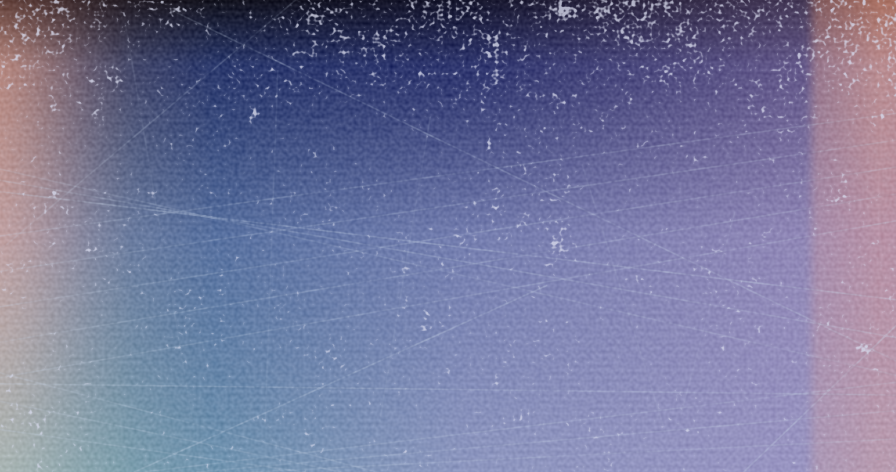
This texture is drawn by a WebGL 1 fragment shader. Its source:

```glsl
precision highp float;
// Worn woven film: a smooth field of navy, periwinkle, teal and rose light,
// built from four colour rows blended upward, then overlaid with a fine weave,
// fans of thin scratches and powdery dust that gathers along the top edge.

uniform vec2 u_resolution;

const vec2 FRAME = vec2(1.896, 1.0);

float hash(vec2 cell) {
  vec3 q = fract(vec3(cell.xyx) * 0.1031);
  q += dot(q, q.yzx + 33.33);
  return fract((q.x + q.y) * q.z);
}

float cornerSlope(vec2 cell, vec2 offset) {
  float angle = 6.2832 * hash(cell);
  return dot(vec2(cos(angle), sin(angle)), offset);
}

float gradientNoise(vec2 p) {
  vec2 i = floor(p), f = fract(p);
  vec2 s = f * f * f * (f * (f * 6.0 - 15.0) + 10.0);
  vec2 e = vec2(1.0, 0.0);
  float low = mix(cornerSlope(i, f), cornerSlope(i + e, f - e), s.x);
  float high = mix(cornerSlope(i + e.yx, f - e.yx), cornerSlope(i + 1.0, f - 1.0), s.x);
  return mix(low, high, s.y);
}

float ramp(float a, float b, float x) {
  return clamp((x - a) / (b - a), 0.0, 1.0);
}

// One horizontal run of colour with a soft band at each side.
vec3 colourRow(float x, vec3 edge, vec3 shade, vec3 deep, vec3 middle, vec3 violet, vec3 rose) {
  vec3 c = mix(edge, shade, smoothstep(-0.02, 0.16, x));
  c = mix(c, deep, ramp(0.13, 0.24, x));
  c = mix(c, middle, ramp(0.24, 0.52, x));
  c = mix(c, violet, ramp(0.52, 0.88, x));
  return mix(c, rose, 0.5 * smoothstep(0.897, 0.915, x) + 0.5 * ramp(0.89, 0.98, x));
}

vec3 lightField(vec2 uv) {
  vec3 bottom = colourRow(uv.x, vec3(0.65, 0.70, 0.68), vec3(0.45, 0.60, 0.65),
    vec3(0.39, 0.55, 0.66), vec3(0.52, 0.56, 0.73), vec3(0.57, 0.55, 0.74), vec3(0.71, 0.58, 0.66));
  vec3 centre = colourRow(uv.x, vec3(0.76, 0.61, 0.60), vec3(0.38, 0.45, 0.59),
    vec3(0.28, 0.39, 0.59), vec3(0.41, 0.45, 0.66), vec3(0.53, 0.49, 0.69), vec3(0.71, 0.54, 0.62));
  vec3 upper = colourRow(uv.x, vec3(0.72, 0.51, 0.46), vec3(0.22, 0.23, 0.36),
    vec3(0.09, 0.15, 0.37), vec3(0.11, 0.14, 0.38), vec3(0.34, 0.29, 0.50), vec3(0.72, 0.52, 0.53));
  vec3 top = colourRow(uv.x, vec3(0.38, 0.24, 0.21), vec3(0.11, 0.08, 0.11),
    vec3(0.04, 0.04, 0.08), vec3(0.05, 0.05, 0.14), vec3(0.24, 0.19, 0.31), vec3(0.66, 0.43, 0.37));
  vec3 c = mix(bottom, centre, ramp(0.0, 0.5, uv.y));
  c = mix(c, upper, ramp(0.5, 0.84, uv.y));
  return mix(c, top, ramp(0.86, 1.0, uv.y));
}

// Coverage of a thin line between two points given as fractions of the frame.
float scratch(vec2 p, vec2 a, vec2 b, float width) {
  vec2 start = a * FRAME, span = b * FRAME - start, d = p - start;
  float along = clamp(dot(d, span) / dot(span, span), 0.0, 1.0);
  return 1.0 - smoothstep(0.0, width, length(d - span * along));
}

float scratches(vec2 p, float width) {
  float s = 0.7 * scratch(p, vec2(0.19, 0.98), vec2(1.0, 0.235), width);
  s += 0.5 * scratch(p, vec2(0.0, 0.47), vec2(0.33, 1.0), width);
  s += 0.8 * scratch(p, vec2(0.83, 0.0), vec2(1.0, 0.31), width);
  s += 0.9 * scratch(p, vec2(0.15, 0.0), vec2(0.61, 0.395), width);
  s += 0.75 * scratch(p, vec2(0.0, 0.187), vec2(1.0, 0.163), width);
  for (int i = 0; i < 5; i++) {
    float k = float(i), x = 0.14 + 0.17 * k;
    s += 0.6 * scratch(p, vec2(0.0, 0.50 - 0.075 * k), vec2(1.0, 0.76 - 0.057 * k), width);
    s += 0.25 * scratch(p, vec2(x, 0.95 - 0.1 * k), vec2(x + 0.09 * sin(k * 2.3 + 1.0), 0.1), width);
  }
  for (int i = 0; i < 3; i++) {
    float k = float(i);
    s += (0.9 - 0.2 * k) * scratch(p, vec2(0.0, 0.594 + 0.024 * k), vec2(1.0, 0.365 - 0.08 * k), width);
    s += 0.65 * scratch(p, vec2(0.0, 0.21 - 0.06 * k), vec2(0.42 - 0.04 * k, 0.0), width);
    s += 0.6 * scratch(p, vec2(0.16 + 0.06 * k, 0.0), vec2(1.0, 0.19 - 0.06 * k), width);
  }
  return s;
}

float clump(vec2 p, vec2 centre, float radius) {
  vec2 d = (p - centre * FRAME) / radius;
  return exp(-dot(d, d));
}

float dustDensity(vec2 uv, vec2 p) {
  float d = ramp(0.66, 1.0, uv.y) * (0.2 + 0.1 * smoothstep(0.25, 0.65, uv.x));
  d += 0.22 * gradientNoise(p * 5.0 + 9.0) + 0.2 * gradientNoise(p * 14.0);
  d += 0.5 * clump(p, vec2(0.63, 0.975), 0.02) + 0.5 * clump(p, vec2(0.285, 0.76), 0.012);
  d += 0.3 * clump(p, vec2(0.63, 0.48), 0.035) + 0.5 * clump(p, vec2(0.473, 0.305), 0.012);
  d += 0.3 * clump(p, vec2(0.125, 0.83), 0.03) + 0.5 * clump(p, vec2(0.06, 0.59), 0.014);
  d += 0.4 * clump(p, vec2(0.94, 0.59), 0.02) + 0.5 * clump(p, vec2(0.965, 0.265), 0.012);
  return d + 0.5 * clump(p, vec2(0.545, 0.69), 0.01);
}

void main() {
  vec2 uv = gl_FragCoord.xy / u_resolution;
  vec2 p = uv * FRAME;
  float width = max(0.0034, 1.0 / u_resolution.y);
  vec3 colour = lightField(uv);

  // Slanted threads in narrow rows, under a pale powdery haze.
  float rows = sin(6.2832 * 66.0 * p.y);
  float threads = sin(6.2832 * (52.0 * p.x + 33.0 * p.y));
  float grain = gradientNoise(p * 131.0 + 31.0);
  float powder = 0.6 * grain + 0.5 * gradientNoise(p * 67.0 + 5.0) + 0.3 * gradientNoise(p * 31.0);
  colour += 0.012 * rows + 0.010 * threads * (0.6 + 0.4 * rows) + 0.045 * grain;
  float haze = (0.13 + 0.14 * powder) * (1.0 - 0.6 * ramp(0.85, 1.0, uv.y));
  colour = mix(colour, vec3(0.78, 0.80, 0.88), max(haze, 0.0));

  // Pale wear breaks up along each scratch and collects in flecks.
  float wear = 0.75 + 0.8 * gradientNoise(p * 16.0) + 0.6 * grain;
  float lines = clamp(scratches(p, width) * wear, 0.0, 1.0);
  colour = mix(colour, vec3(0.76, 0.81, 0.88), 0.36 * lines);
  float flecks = smoothstep(0.32, 0.78, powder + dustDensity(uv, p));
  colour = mix(colour, vec3(0.83, 0.84, 0.91), 0.8 * flecks);
  gl_FragColor = vec4(clamp(colour, 0.0, 1.0), 1.0);
}
```
